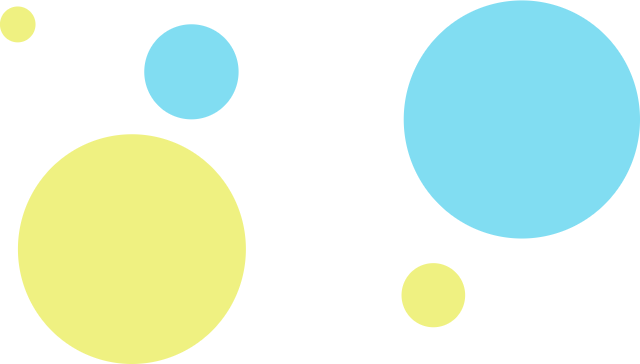
Write a Shadertoy shader that draws this background.

```glsl
// Flat yellow and sky-blue discs scattered on a white ground.

#define WHITE  vec3(1.0)
#define BLUE   vec3(0.506, 0.867, 0.949)
#define YELLOW vec3(0.937, 0.945, 0.506)
#define ASPECT 1.772   // width to height ratio at which the discs are round

// Coverage of a disc: centre in canvas fractions, radius in canvas heights.
float disc(vec2 uv, vec2 centre, float radius) {
    float dist = length((uv - centre) * vec2(ASPECT, 1.0)) - radius;
    return clamp(0.5 - dist * iResolution.y, 0.0, 1.0);
}

void mainImage(out vec4 fragColor, in vec2 fragCoord) {
    vec2 uv = fragCoord / iResolution.xy;

    // Blue discs: large at the right, small at the upper left
    float blue = disc(uv, vec2(0.8154, 0.6718), 0.3271);
    blue = max(blue, disc(uv, vec2(0.2991, 0.8027), 0.1306));

    // Yellow discs: large at the lower left, small below centre, tiny in the corner
    float yellow = disc(uv, vec2(0.2061, 0.3156), 0.3156);
    yellow = max(yellow, disc(uv, vec2(0.6771, 0.1890), 0.0881));
    yellow = max(yellow, disc(uv, vec2(0.0277, 0.9329), 0.0493));

    // Layer the colours over the ground
    vec3 colour = mix(WHITE, BLUE, blue);
    colour = mix(colour, YELLOW, yellow);
    fragColor = vec4(colour, 1.0);
}
```
